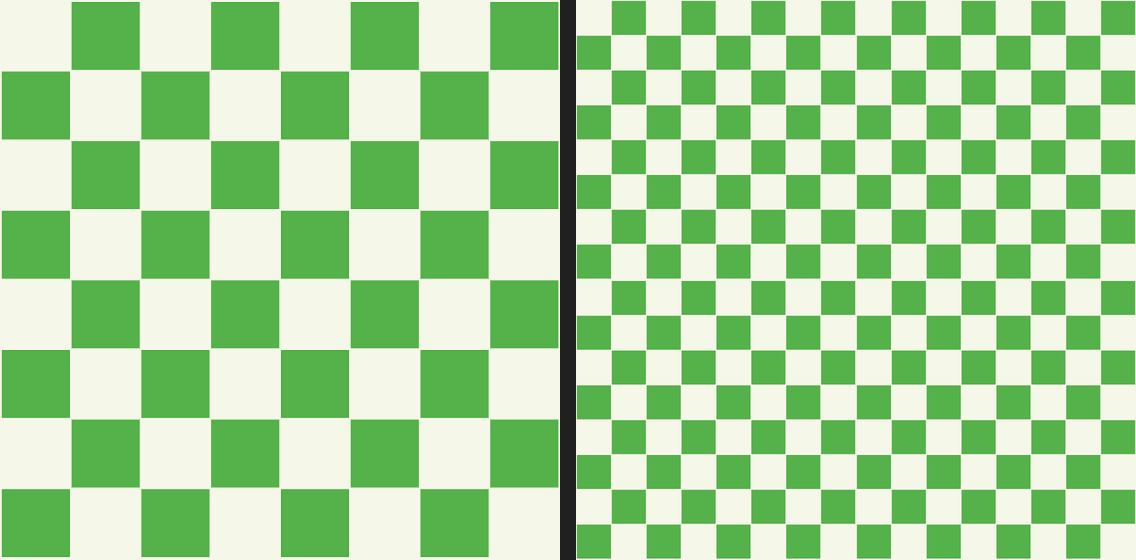
Left, the tile; right, the same tile 2 across and 2 down.
A WebGL 1 fragment shader for this pattern:

```glsl
precision highp float;
// Checkerboard of eight by eight cells: green squares alternate with cream,
// inset by a hairline gap and edged with a faint darker green rim.
// Each square is a box distance around the centre of its clamped grid cell.

uniform vec2 u_resolution;

// Signed distance to an axis-aligned box, negative inside.
float boxDistance(vec2 p, vec2 halfSize) {
    vec2 q = abs(p) - halfSize;
    return length(max(q, 0.0)) + min(max(q.x, q.y), 0.0);
}

void main() {
    vec2 uv = gl_FragCoord.xy / u_resolution;
    float pixel = 1.0 / min(u_resolution.x, u_resolution.y);

    // Grid slightly tighter than an eighth, leaving a thin cream margin
    vec2 pitch = vec2(0.1246, 0.1243);
    vec2 fromFirst = uv - vec2(0.0641, 0.0658);
    vec2 cell = clamp(floor(fromFirst / pitch + 0.5), 0.0, 7.0);
    float isGreen = 1.0 - mod(cell.x + cell.y, 2.0);

    // Square with smoothed edge
    float d = boxDistance(fromFirst - cell * pitch, vec2(0.0608, 0.0606));
    float coverage = isGreen * clamp(0.5 - d / pixel, 0.0, 1.0);

    // Darker rim just inside the edge
    float rim = clamp(0.5 + (d + 0.0022) / pixel, 0.0, 1.0);
    vec3 green = mix(vec3(0.335, 0.694, 0.29), vec3(0.29, 0.68, 0.25), rim);

    vec3 cream = vec3(0.96, 0.967, 0.91);
    gl_FragColor = vec4(mix(cream, green, coverage), 1.0);
}
```
